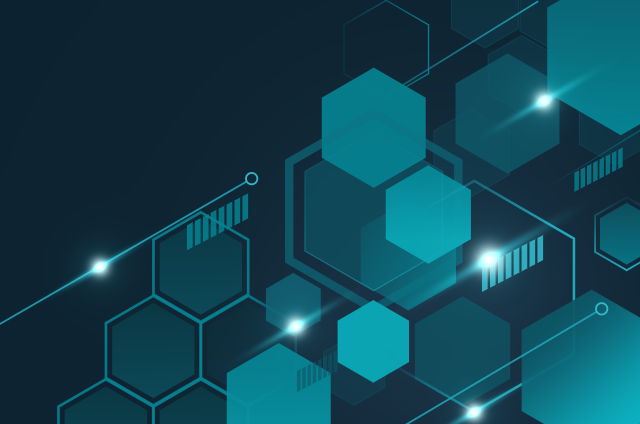
This background is drawn by a Shadertoy shader. Its source:

```glsl
// Translucent teal hexagons, circuit lines and light flares on a dark navy backdrop.

const vec3 TEAL = vec3(0.02, 0.51, 0.57);
const vec3 CYAN = vec3(0.04, 0.65, 0.71);
const vec3 DEEP = vec3(0.05, 0.33, 0.39);
const vec3 LINE = vec3(0.12, 0.66, 0.73);

vec2 pos;     // canvas position, 7.68 by 5.08 units
float pixel;  // size of one pixel in those units
vec3 color;   // blended layers so far

// Blend a tint inside the shape with signed distance d
void paint(float d, vec3 tint, float alpha) {
    color = mix(color, tint, clamp(0.5 - d / pixel, 0.0, 1.0) * clamp(alpha, 0.0, 1.0));
}

// Pointy-top hexagon; radius reaches the corners
float hexagon(vec2 center, float radius) {
    vec2 q = abs(pos - center);
    return max(q.x, dot(q, vec2(0.5, 0.866))) - 0.866 * radius;
}

// Hexagonal band lying just inside the radius
float hexRing(vec2 center, float radius, float width) {
    return abs(hexagon(center, radius) + 0.5 * width) - 0.5 * width;
}

float segment(vec2 a, vec2 b, float width) {
    vec2 q = pos - a, ab = b - a;
    return length(q - ab * clamp(dot(q, ab) / dot(ab, ab), 0.0, 1.0)) - 0.5 * width;
}

// Row of eight slanted bars; corner is the lower left
void bars(vec2 corner, float pitch, float height, vec3 tint, float alpha) {
    vec2 q = pos - corner;
    q.y -= 0.52 * q.x;
    float k = clamp(floor(q.x / pitch), 0.0, 7.0);
    vec2 size = 0.5 * vec2(0.72 * pitch, height);
    vec2 d = abs(q - vec2((k + 0.4) * pitch, size.y)) - size;
    paint(max(d.x, d.y), tint, alpha);
}

// Line ending in a small open circle
void circuit(vec2 a, vec2 b) {
    float r = length(pos - b);
    paint(max(segment(a, b, 0.022), 0.07 - r), LINE, 0.85);
    paint(abs(r - 0.068) - 0.011, LINE + 0.08, 0.95);
}

// Flare with a soft halo, a slanted streak and a white core
void flare(vec2 center, float size) {
    vec2 q = (pos - center) / size;
    q = vec2(dot(q, vec2(0.866, 0.5)), dot(q, vec2(-0.5, 0.866)));
    float r = length(q);
    float streak = exp(-q.x * q.x / 14.0 - q.y * q.y * 9.0);
    vec3 light = LINE * (0.4 * exp(-r * 0.75) + 0.6 * streak) + 0.88 * exp(-r * r * 1.3);
    color = 1.0 - (1.0 - color) * (1.0 - min(light, 1.0));
}

void mainImage(out vec4 fragColor, in vec2 fragCoord) {
    pos = fragCoord / iResolution.xy * vec2(7.68, 5.08);
    pixel = 5.08 / iResolution.y;

    // Backdrop
    vec2 q = pos - vec2(5.3, 1.4);
    color = mix(vec3(0.05, 0.135, 0.19), vec3(0.10, 0.20, 0.275), exp(-0.18 * dot(q, q)));

    // Faint distant hexagons
    vec3 faint[6] = vec3[6](vec3(5.82, 4.97, 0.47), vec3(6.26, 4.19, 0.47), vec3(6.66, 4.95, 0.49),
                            vec3(5.66, 3.25, 0.53), vec3(7.38, 3.6, 0.5), vec3(4.25, 0.65, 0.43));
    for (int i = 0; i < 6; i++) {
        paint(hexagon(faint[i].xy, faint[i].z), DEEP, 0.28);
        paint(hexRing(faint[i].xy, faint[i].z, 0.012), DEEP, 0.35);
    }

    // Honeycomb at the lower left
    for (int row = 0; row < 3; row++)
    for (int k = 0; k < min(row + 1, 2); k++) {
        vec2 cell = vec2(2.41 - 0.57 * float(row) + 1.14 * float(k), 1.88 - float(row));
        float fade = 1.0 - 0.7 * smoothstep(2.9, 3.5, pos.x);
        paint(hexagon(cell, 0.57), DEEP * (0.82 - 0.2 * (pos.y - cell.y)), row * k == 1 ? 0.25 : 0.85);
        paint(hexRing(cell, 0.675, 0.032), TEAL, 0.9 * fade);
    }

    // Upper right group
    paint(hexagon(vec2(6.09, 3.72), 0.72), DEEP * 1.08, 0.75);
    paint(segment(vec2(4.62, 3.93), vec2(6.45, 5.06), 0.02), LINE, 0.3 * pos.x - 1.04);
    paint(hexagon(vec2(7.45, 4.48), 1.02), mix(TEAL, DEEP, 0.4 * pos.y - 1.5), 0.95);
    paint(hexRing(vec2(4.635, 4.49), 0.595, 0.016), TEAL, 0.8 * pos.x - 3.16);

    // Central hexagons
    vec2 hub = vec2(4.485, 2.55);
    paint(hexRing(hub, 1.23, 0.1), DEEP, 0.8);
    paint(hexagon(hub, 0.96), DEEP, 0.7);
    paint(hexagon(vec2(4.9, 2.02), 0.66), TEAL, 0.45 * pos.x - 0.25 * pos.y - 1.17);
    paint(hexagon(vec2(4.485, 3.55), 0.72), TEAL, 0.92);
    paint(hexRing(hub, 1.23, 0.1), DEEP * 1.25, 0.35);
    paint(hexagon(vec2(5.14, 2.51), 0.59), mix(TEAL, CYAN, clamp(3.2 - pos.y, 0.2, 1.0)), 0.95);
    paint(hexRing(hub, 0.96, 0.013), LINE, 1.04 - 0.3 * pos.y);

    // Lower hexagons and the large outline
    paint(hexagon(vec2(5.55, 0.87), 0.66), DEEP, 0.75);
    paint(hexRing(vec2(5.69, 1.53), 1.4, 0.03), LINE, 0.55 * pos.x - 0.1 * pos.y - 2.45);
    paint(hexagon(vec2(3.52, 1.43), 0.38), DEEP * 1.2, 0.8);
    paint(hexagon(vec2(4.48, 0.99), 0.495), CYAN, 0.98);
    paint(hexagon(vec2(3.345, 0.25), 0.72), mix(TEAL, CYAN, 0.5 - 0.6 * pos.y), 0.93);
    float slope = smoothstep(-0.9, 1.0, dot(pos - vec2(7.1, 0.64), vec2(0.65, -0.76)));
    paint(hexagon(vec2(7.1, 0.64), 0.97), mix(DEEP, CYAN * 1.12, slope), 0.95);

    // Framed hexagon at the right edge
    vec2 frame = vec2(7.52, 2.28);
    paint(hexagon(frame, 0.37), mix(DEEP, TEAL, 0.4 + 1.2 * (frame.y - pos.y)), 0.9);
    paint(hexRing(frame, 0.45, 0.022), LINE, 0.55 + 1.1 * (frame.y - pos.y));

    // Circuit lines and bar rows
    circuit(vec2(-0.05, 1.17), vec2(3.02, 2.94));
    circuit(vec2(4.85, -0.02), vec2(7.22, 1.38));
    paint(segment(vec2(6.5, 2.79), vec2(7.7, 3.53), 0.015), TEAL, 0.5 * pos.x - 3.25);
    bars(vec2(2.24, 2.08), 0.095, 0.3, TEAL, 0.85);
    bars(vec2(5.78, 1.58), 0.095, 0.3, LINE + 0.08, 0.85);
    bars(vec2(6.89, 2.78), 0.075, 0.23, TEAL, 0.8);
    bars(vec2(3.56, 0.38), 0.063, 0.25, DEEP, 0.6);

    // Flares: position and size
    vec3 flares[5] = vec3[5](vec3(1.2, 1.88, 0.12), vec3(3.55, 1.17, 0.13), vec3(6.53, 3.87, 0.13),
                             vec3(5.87, 1.97, 0.19), vec3(5.69, 0.14, 0.12));
    for (int i = 0; i < 5; i++) flare(flares[i].xy, flares[i].z);

    fragColor = vec4(color, 1.0);
}
```
